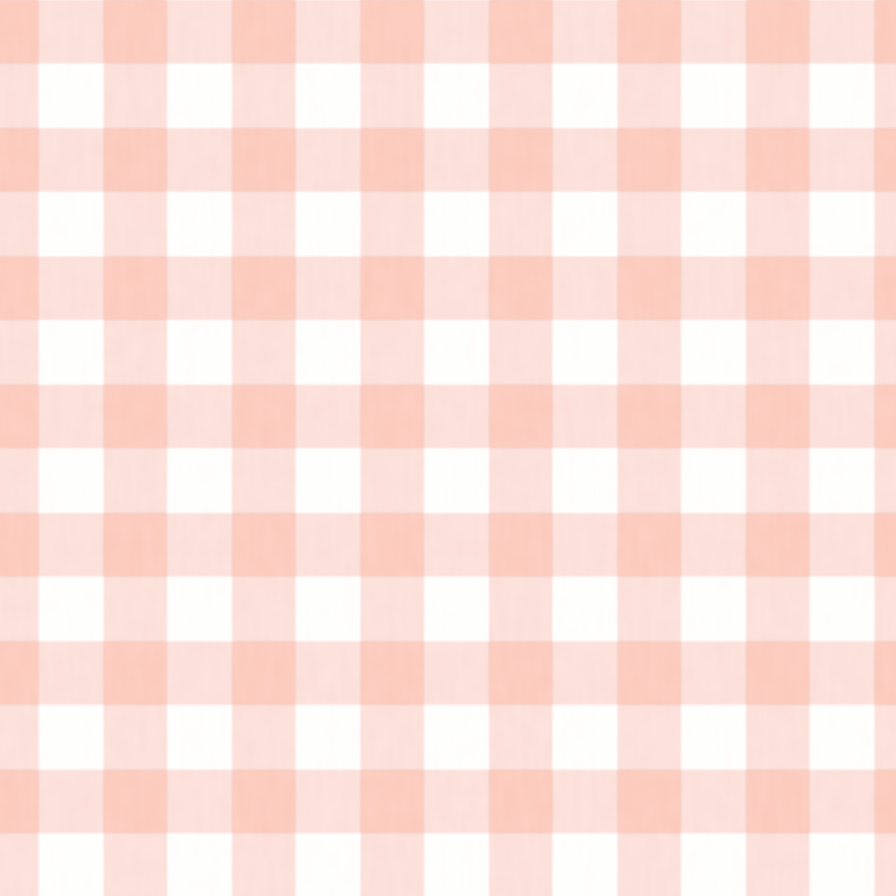
This pattern is drawn by a WebGL 1 fragment shader. Its source:

```glsl
precision highp float;

uniform vec2 u_resolution;

const vec2 PERIOD = vec2(0.1434, 0.1432);
const vec2 STRIPE_CENTER = vec2(0.1510, 0.9648);
const float STRIPE_WIDTH = 0.0708;
const float EDGE_SOFTNESS = 0.0022;

const vec3 WHITE = vec3(0.995, 0.995, 0.99);
const vec3 BLUSH = vec3(0.99, 0.88, 0.858);
const vec3 CORAL = vec3(0.99, 0.80, 0.75);

vec2 hashGradient(vec2 cell) {
  float h = fract(sin(dot(cell, vec2(127.1, 311.7))) * 43758.5);
  float angle = 6.2832 * h;
  return vec2(cos(angle), sin(angle));
}

float gradientNoise(vec2 p) {
  vec2 i = floor(p);
  vec2 f = fract(p);
  vec2 u = f * f * f * (f * (f * 6.0 - 15.0) + 10.0);
  float a = dot(hashGradient(i), f);
  float b = dot(hashGradient(i + vec2(1.0, 0.0)), f - vec2(1.0, 0.0));
  float c = dot(hashGradient(i + vec2(0.0, 1.0)), f - vec2(0.0, 1.0));
  float d = dot(hashGradient(i + vec2(1.0, 1.0)), f - vec2(1.0, 1.0));
  return mix(mix(a, b, u.x), mix(c, d, u.x), u.y);
}

// Signed distance to the nearest stripe edge, negative inside
float stripeDistance(float x, float center, float period, float width) {
  float offset = fract((x - center) / period + 0.5) - 0.5;
  return abs(offset) * period - 0.5 * width;
}

float coverage(float dist, float softness) {
  return 1.0 - smoothstep(-softness, softness, dist);
}

// Thin band centred on a stripe edge
float seam(float dist, float width) {
  return 1.0 - smoothstep(0.0, width, abs(dist));
}

vec3 gingham(float warp, float weft) {
  vec3 single = mix(WHITE, BLUSH, max(warp, weft));
  return mix(single, CORAL, warp * weft);
}

void main() {
  vec2 uv = gl_FragCoord.xy / u_resolution;
  float softness = max(EDGE_SOFTNESS, 0.75 / min(u_resolution.x, u_resolution.y));

  float warpDist = stripeDistance(uv.x, STRIPE_CENTER.x, PERIOD.x, STRIPE_WIDTH);
  float weftDist = stripeDistance(uv.y, STRIPE_CENTER.y, PERIOD.y, STRIPE_WIDTH);
  float warp = coverage(warpDist, softness);
  float weft = coverage(weftDist, softness);
  vec3 color = gingham(warp, weft);

  // Faint greyed seams where dyed threads begin
  float dyed = max(warp, weft);
  float seams = max(seam(warpDist, 0.003) * weft, seam(weftDist, 0.003) * warp);
  color -= vec3(0.018, 0.008, 0.004) * seams;

  // Fine threads and soft mottling in the dye
  float threads = gradientNoise(uv * vec2(120.0, 14.0));
  float mottle = gradientNoise(uv * 45.0 + 17.0);
  color += vec3(0.003, 0.010, 0.012) * (threads + mottle) * mix(0.3, 1.0, dyed);

  gl_FragColor = vec4(clamp(color, 0.0, 1.0), 1.0);
}
```
